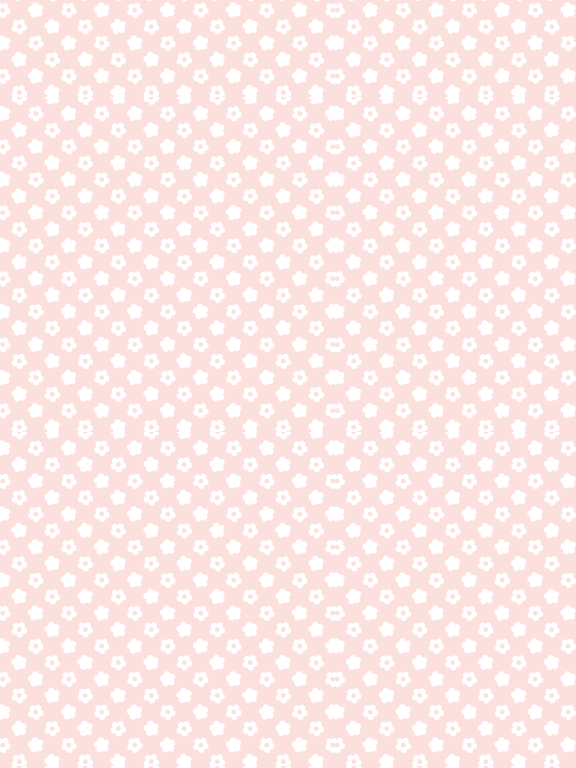
Reproduce this pattern procedurally as a WebGL 1 fragment shader.

```glsl
precision mediump float;
// Small white five-petal flowers on pale pink, solid and open-centred by turns.
// Two interleaved square lattices place them inside a large square tile whose
// size is not a whole number of pitches, so flowers are cut and doubled at seams.

uniform vec2 u_resolution;

#define PITCHES_ACROSS 17.4545            // lattice pitches in the canvas width
#define TILE_SIZE 10.136                  // tile side, in pitches
#define TILE_ORIGIN vec2(0.015, 2.942)    // a seam crossing, from the top left
#define LATTICE_OFFSET vec2(0.069, 0.0)   // first flower relative to the seams
#define PETAL_DISTANCE 0.142
#define PETAL_RADIUS 0.097
#define SOLID_CORE 0.180
#define OPEN_CORE 0.162
#define HOLE_RADIUS 0.071
#define PETAL_ANGLES vec2(1.75, 1.05)     // first petal: solid, open
#define GROUND_COLOUR vec3(0.988, 0.878, 0.871)
#define FLOWER_COLOUR vec3(1.0)

// Signed distance to a flower; isOpen is 1 for one with a hole, else 0.
float flowerDistance(vec2 p, float isOpen) {
  float d = length(p) - mix(SOLID_CORE, OPEN_CORE, isOpen);
  float firstAngle = mix(PETAL_ANGLES.x, PETAL_ANGLES.y, isOpen);
  for (int i = 0; i < 5; i++) {
    float angle = firstAngle + float(i) * 6.28319 / 5.0;
    vec2 petal = PETAL_DISTANCE * vec2(cos(angle), sin(angle));
    d = min(d, length(p - petal) - PETAL_RADIUS);
  }
  float hole = HOLE_RADIUS - length(p);
  return isOpen > 0.5 ? max(d, hole) : d;
}

// Nearest flower of one lattice: 0 holds the even rows, 1 the odd rows.
float latticeDistance(vec2 p, float lattice) {
  vec2 local = p - LATTICE_OFFSET - 0.5 * vec2(1.0 - lattice, lattice);
  vec2 cell = floor(local + 0.5);
  float isOpen = mod(cell.x + cell.y + lattice + 1.0, 2.0);
  vec2 fromCentre = (local - cell) * vec2(1.0, -1.0);
  return flowerDistance(fromCentre, isOpen);
}

void main() {
  // Position in pitches, measured from the top left corner
  vec2 fromTop = vec2(gl_FragCoord.x, u_resolution.y - gl_FragCoord.y);
  float pixel = PITCHES_ACROSS / u_resolution.x;
  vec2 p = mod(fromTop * pixel - TILE_ORIGIN, TILE_SIZE);

  float d = min(latticeDistance(p, 0.0), latticeDistance(p, 1.0));
  float coverage = 1.0 - smoothstep(-0.7 * pixel, 0.7 * pixel, d);
  gl_FragColor = vec4(mix(GROUND_COLOUR, FLOWER_COLOUR, coverage), 1.0);
}
```
